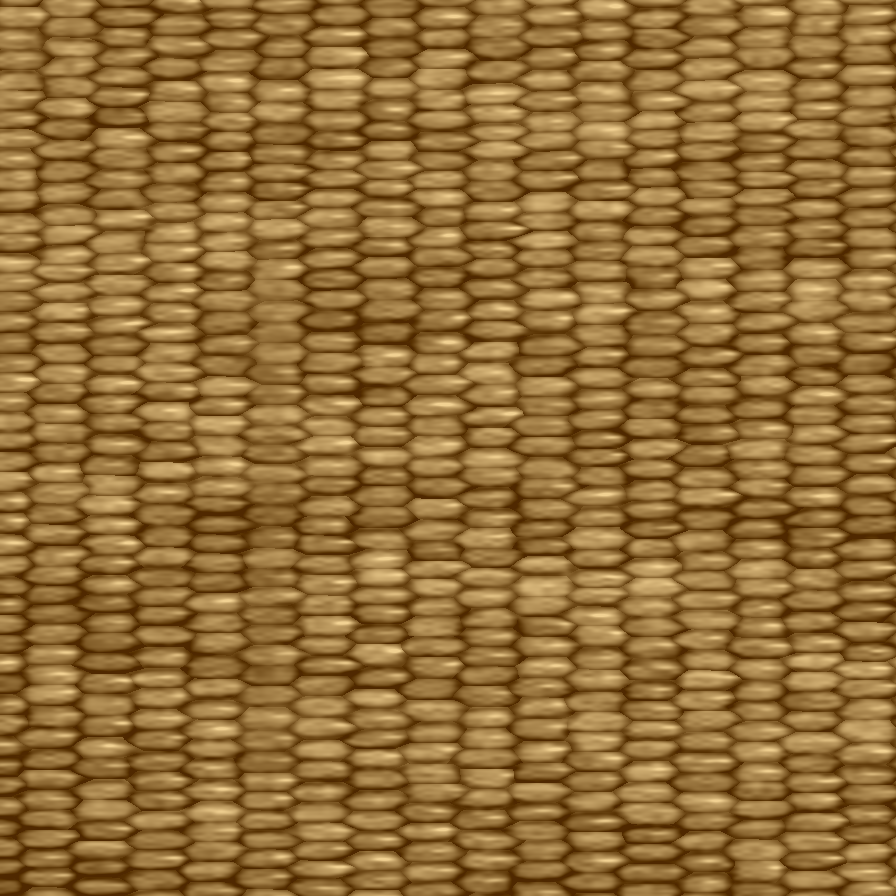
This texture is drawn by a three.js fragment shader. Its source:

```glsl
varying vec2 vUv;

float hash(vec2 p) {
  return fract(sin(dot(p, vec2(127.1, 311.7))) * 43758.5453);
}

float noise(vec2 p) {
  vec2 cell = floor(p);
  vec2 f = fract(p);
  f = f * f * (3.0 - 2.0 * f);
  float low = mix(hash(cell), hash(cell + vec2(1.0, 0.0)), f.x);
  float high = mix(hash(cell + vec2(0.0, 1.0)), hash(cell + vec2(1.0, 1.0)), f.x);
  return mix(low, high, f.y);
}

void main() {
  vec2 p = vUv;

  // Weave grid: slightly leaning columns, nearly level rows
  vec2 weave = p * vec2(16.6, 44.0);
  weave.x += 0.4 - 0.5 * (p.y - 0.5) * (1.0 - p.x);
  weave.x += 0.22 * (noise(p * vec2(17.0, 70.0)) - 0.5);
  weave.y += 0.4 * noise(p * vec2(2.0, 7.0));

  // Highest yarn among this column and its neighbours
  float height = -1.0;
  float thread = 0.5;
  float glint = 0.0;
  float slope = 0.0;
  float seam = 0.0;
  for (int i = -1; i <= 1; i++) {
    float column = floor(weave.x) + float(i);
    float parity = mod(column, 2.0);
    float y = weave.y + 0.5 * parity + 0.3 * noise(vec2(column * 5.0, weave.y * 0.3));
    float row = floor(y);
    float id = hash(vec2(column, row));
    vec2 q = vec2(weave.x - column - 0.5, fract(y) - 0.5);
    q.y -= 0.05 * q.x + 0.16 * (id - 0.5);

    float thickness = 0.44 + 0.14 * hash(vec2(row, column + 40.0));
    float body = 1.0 - pow(abs(q.x) / 0.59, 2.6) - pow(abs(q.y) / thickness, 2.0);
    if (body > height) {
      height = body;
      float pick = 2.0 * row - parity;
      thread = noise(vec2(weave.x * 0.4, pick * 7.0));
      vec2 g = (q - vec2(0.1 + 0.3 * id, 0.1)) / vec2(0.22, 0.1);
      glint = exp(-dot(g, g)) * hash(vec2(row + 9.0, column));
      slope = q.y;
      seam = smoothstep(0.36, 0.5, abs(q.x));
    }
  }

  // Yarn shading, dye variation and fine fibres
  float patches = noise(p * vec2(3.0, 12.0) + 4.0);
  float fibres = 0.55 * noise(p * vec2(38.0, 170.0)) + 0.45 * noise(p * vec2(90.0, 260.0) + 7.0);
  float tone = mix(0.08, 0.6, smoothstep(-0.1, 0.85, height));
  tone += 0.32 * (thread - 0.5) + 0.2 * (patches - 0.5) + 0.5 * (fibres - 0.5);
  tone += 0.55 * glint + 0.2 * slope - 0.1 * seam;

  // Flattened strip where the ribs fade
  float strip = exp(-pow(abs(p.x - 0.3) / 0.022, 2.0));
  strip *= smoothstep(0.05, 0.2, p.y) * (1.0 - smoothstep(0.7, 0.85, p.y));
  tone = mix(tone, 0.36 + 0.3 * (thread - 0.5) + 0.35 * (fibres - 0.5), 0.5 * strip);

  vec3 shadowBrown = vec3(0.36, 0.21, 0.02);
  vec3 paleStraw = vec3(0.87, 0.74, 0.50);
  vec3 color = mix(shadowBrown, paleStraw, clamp(tone, -0.1, 1.15));
  gl_FragColor = vec4(clamp(color, 0.0, 1.0), 1.0);
}
```
